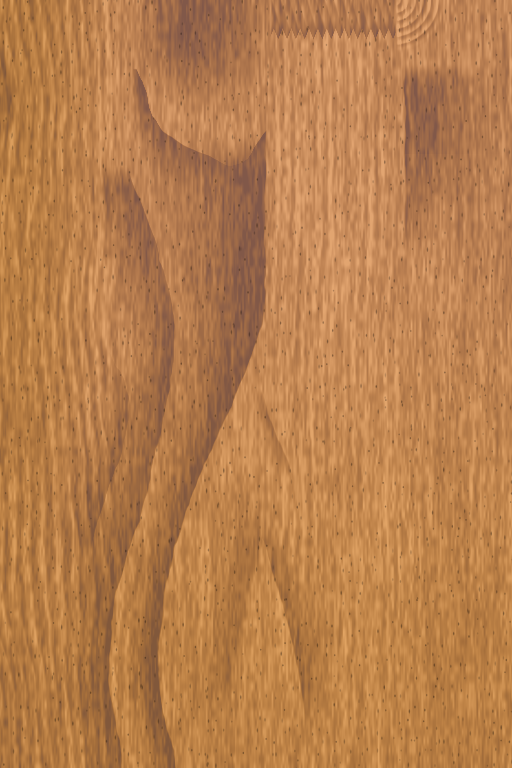
Write a Shadertoy shader that draws this texture.

```glsl
// Stained pine boards: wavy rings, dark flame figures, pores and a finger joint.
const vec3 UMBER = vec3(0.54, 0.365, 0.26);
const vec3 BROWN = vec3(0.65, 0.435, 0.26);
const vec3 AMBER = vec3(0.75, 0.515, 0.305);
const vec3 HONEY = vec3(0.86, 0.62, 0.395);

float hash(vec2 p) {
    vec3 q = fract(p.xyx * 0.1031);
    q += dot(q, q.yzx + 33.33);
    return fract((q.x + q.y) * q.z);
}
float noise(vec2 p) {
    vec2 i = floor(p), f = fract(p);
    f = f * f * (3.0 - 2.0 * f);
    return mix(mix(hash(i), hash(i + vec2(1, 0)), f.x),
               mix(hash(i + vec2(0, 1)), hash(i + vec2(1, 1)), f.x), f.y);
}
float fbm(vec2 p) {
    return 0.55 * noise(p) + 0.3 * noise(p * 2.1 + 7.0) + 0.15 * noise(p * 4.3 + 19.0);
}
// Smooth curve through eight evenly spaced values, s from 0 to 1
float curve(float s, float v[8]) {
    float t = clamp(s, 0.0, 1.0) * 7.0;
    int i = min(int(t), 6);
    float f = t - float(i), a = v[max(i - 1, 0)], b = v[i], c = v[i + 1], d = v[min(i + 2, 7)];
    return b + 0.5*f*(c - a + f*(2.0*a - 5.0*b + 4.0*c - d + f*(3.0*(b - c) + d - a)));
}
float window(float x, float lo, float hi, float soft) {
    return smoothstep(lo - soft, lo + soft, x) * (1.0 - smoothstep(hi - soft, hi + soft, x));
}
// Dark stain, crisp at distance zero and fading away from it
float stain(float d, float fade, float px) {
    return smoothstep(-px, px, d) * exp(-pow(max(d, 0.0) / fade, 1.7));
}
// Growth rings with gradual rise and sharper fall
float rings(float x, float period) {
    float f = fract(x / period);
    return smoothstep(0.0, 0.7, f) * (1.0 - smoothstep(0.75, 1.0, f)) - 0.45;
}
float pores(vec2 p, vec2 cell, float share, float px) {
    vec2 id = floor(p / cell);
    vec2 c = (id + 0.2 + 0.6 * vec2(hash(id + 3.0), hash(id + 17.0))) * cell;
    vec2 size = vec2(0.0008, 0.0009 + 0.0014 * hash(id + 41.0));
    float d = (length((p - c) / size) - 1.0) * size.x;
    return step(hash(id), share) * (1.0 - smoothstep(-px * 0.5, px * 0.7, d))
        * (0.4 + 0.6 * hash(id + 59.0));
}
float flames(vec2 p, float px) {
    float y = 1.0 - p.y;
    float x = p.x + 0.006 * (fbm(vec2(p.x * 70.0, y * 35.0)) - 0.5);
    // Long flames, crisp on the right
    float left = curve((y - 0.215) / 0.785,
        float[8](0.167, 0.206, 0.229, 0.211, 0.186, 0.150, 0.143, 0.159));
    float main = curve((y - 0.17) / 0.83,
        float[8](0.346, 0.344, 0.343, 0.302, 0.250, 0.217, 0.206, 0.229));
    float small = curve((y - 0.456) / 0.325,
        float[8](0.143, 0.164, 0.167, 0.156, 0.138, 0.126, 0.117, 0.109));
    float dark = 0.85 * stain(left - x, mix(0.055, 0.032, y), px) * smoothstep(0.21, 0.24, y)
        * smoothstep(0.145, 0.17, x + 0.13 * y);
    dark = max(dark, 0.95 * stain(main - x, mix(0.12, 0.03, smoothstep(0.2, 0.75, y)), px)
        * smoothstep(0.17, 0.23, y));
    dark = max(dark, 0.65 * stain(small - x, 0.024, px) * window(y, 0.48, 0.72, 0.04));
    // Cathedral tips
    float tip = mix(0.328, 0.382, (y - 0.48) / 0.145);
    float inner = 0.341 + 0.062 * sin(1.5 * clamp((y - 0.70) / 0.3, 0.0, 1.0));
    float slope = 0.341 - 0.22 * max(y - 0.70, 0.0);
    dark = max(dark, 0.55 * stain(tip - x, 0.014, px) * window(y, 0.52, 0.61, 0.02));
    dark = max(dark, 0.6 * stain(x - inner, 0.03, px) * window(y, 0.70, 0.93, 0.05));
    dark = max(dark, 0.45 * stain(slope - x, 0.045, px * 4.0) * window(y, 0.66, 0.92, 0.07));
    // Scalloped bowl, cloudy top and smoky patch
    float bowl = curve((x - 0.178) / 0.168,
        float[8](0.09, 0.155, 0.181, 0.194, 0.203, 0.215, 0.205, 0.170));
    dark = max(dark, 0.85 * stain(y - bowl, 0.06, px) * window(x, 0.175, 0.345, 0.002));
    float cloud = length((vec2(x, y) - vec2(0.26, 0.025)) / vec2(0.095, 0.12));
    dark = max(dark, 0.75 * (1.0 - smoothstep(0.2, 1.2, cloud)) * window(x, 0.185, 0.345, 0.006));
    float smoke = stain(x - 0.527, 0.08, px) * window(y, 0.095, 0.27, 0.015 + 0.1 * step(0.2, y));
    return max(dark, smoke * (0.45 + 0.6 * noise(vec2(x * 190.0, y * 25.0))));
}
void mainImage(out vec4 fragColor, in vec2 fragCoord) {
    vec2 p = fragCoord / iResolution.y;
    float px = 1.0 / iResolution.y;
    float sway = 0.05 * (fbm(p * vec2(5.0, 4.0)) - 0.5);
    // Fibres and broad tonal drift
    float fibre = fbm(vec2((p.x + sway * 0.2) * 210.0, p.y * 11.0)) - 0.5;
    float fleck = noise(vec2(p.x * 420.0, p.y * 85.0)) - 0.5;
    float tone = 0.73 + 0.52 * fibre + 0.46 * fleck + 0.3 * (fbm(p * vec2(9.0, 3.0)) - 0.5);
    tone -= 0.26 * (1.0 - smoothstep(0.0, 0.19, p.x)) + 0.13 * smoothstep(0.50, 0.67, p.x);
    tone -= 0.08 * (1.0 - smoothstep(0.0, 0.3, p.y));
    // Rings bend around the knot on the left side
    vec2 knot = p - vec2(0.0, 0.87);
    float bend = 0.022 * exp(-dot(knot, knot) * 60.0);
    float ringFade = 0.4 + noise(p * vec2(40.0, 7.0));
    tone += 0.32 * (1.0 - smoothstep(0.14, 0.18, p.x)) * ringFade
        * rings(p.x + 0.05 * p.y + sway - bend + 0.004 * fibre, 0.0165);
    tone += 0.24 * smoothstep(0.34, 0.37, p.x) * ringFade * (0.35 + 0.65 * p.y)
        * rings(p.x + sway * 0.5 + 0.003 * fibre, 0.0135);
    tone -= 0.3 * (1.0 - smoothstep(0.65, 1.1, length(knot / vec2(0.023, 0.055))));
    tone -= 0.8 * flames(p, px);
    // Finger joint with comb teeth
    float comb = 0.949 + 0.028 * abs(fract(p.x / 0.0115) - 0.5);
    float above = smoothstep(comb - px, comb + px, p.y) * window(p.x, 0.353, 0.515, 0.002);
    tone -= above * (0.22 + 0.4 * exp(-max(p.y - comb, 0.0) / 0.008)
        + 0.3 * rings(p.x + p.y * 0.3, 0.0115));
    // Curved knot rings and board seams
    float radius = length(p - vec2(0.515, 1.0));
    tone += 0.5 * rings(radius + sway * 0.2, 0.01) * window(radius, 0.0, 0.062, 0.006)
        * smoothstep(0.515, 0.520, p.x);
    tone -= 0.16 * window(p.x, 0.345, 0.347, 0.001) * smoothstep(0.5, 0.6, p.y);
    // Stain palette, more golden low down and toward the left
    float t = clamp(tone, -0.1, 1.08) * 3.0;
    vec3 color = mix(mix(UMBER, BROWN, min(t, 1.0)), AMBER, clamp(t - 1.0, 0.0, 1.0));
    color = mix(color, HONEY, max(t - 2.0, 0.0));
    float golden = max(1.0 - smoothstep(0.1, 0.75, p.y), 1.0 - smoothstep(0.02, 0.2, p.x));
    color.b += mix(0.025, -0.03, golden);
    float pits = max(pores(p, vec2(0.011, 0.014), 0.28, px), pores(p + 0.37, vec2(0.017, 0.02), 0.3, px));
    fragColor = vec4(color * (1.0 - 0.36 * pits), 1.0);
}
```
